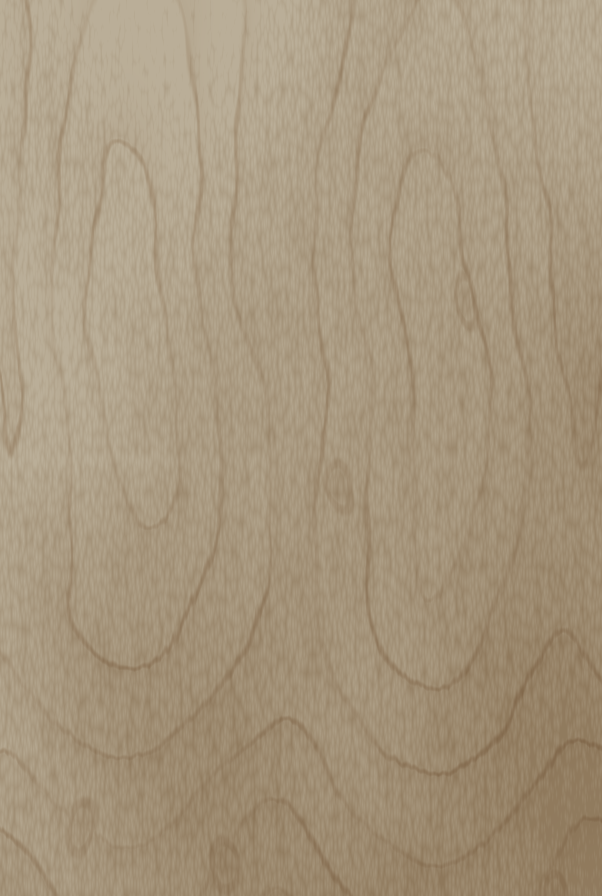
A Shadertoy shader for this texture:

```glsl
vec2 hash2(vec2 p) {
    return fract(sin(vec2(dot(p, vec2(127.1, 311.7)), dot(p, vec2(269.5, 183.3)))) * 43758.5);
}

// Cellular noise: distance to the nearest seed, and a random id of that seed
vec2 cellular(vec2 p) {
    vec2 cell = floor(p), nearest = vec2(9.0, 0.0);
    for (int j = -1; j <= 1; j++)
    for (int i = -1; i <= 1; i++) {
        vec2 id = cell + vec2(i, j);
        vec2 seed = hash2(id);
        float d = length(id + seed - p);
        if (d < nearest.x) nearest = vec2(d, fract(seed.x * 17.0 + seed.y * 31.0));
    }
    return nearest;
}

// Layered sines that bend the growth rings
vec2 bend(vec2 p) {
    vec2 w = vec2(0.0);
    float freq = 9.0, amp = 0.012;
    for (int i = 0; i < 4; i++) {
        w += amp * sin(freq * p.yx * vec2(1.0, 1.7) + 2.3 * float(i) + 1.2 * sin(freq * 0.7 * p));
        freq *= 1.9;
        amp *= 0.46;
    }
    return w;
}

// Smooth union of tall ovals, one in each wide cell
float ringHeight(vec2 p) {
    float foot = smoothstep(0.34, -0.08, p.y);
    p += bend(p) * vec2(1.0, 3.0);
    vec2 size = vec2(0.325, 1.2);
    vec2 cell = floor(p / size);
    float sum = 0.0;
    for (int j = -1; j <= 1; j++)
    for (int i = -1; i <= 1; i++) {
        vec2 id = cell + vec2(i, j);
        vec2 jitter = (hash2(id + 3.0) - 0.5) * vec2(0.04, 0.12);
        vec2 q = p - (id + vec2(0.5, 0.45)) * size - jitter;
        sum += exp(-40.0 * length(q * vec2(1.0, 0.19)));
    }
    float saddle = cos((p.x - 0.32) * 19.3) * cos((p.y - 0.8) * 6.0);
    return -log(sum) / 40.0 + 0.014 * saddle + 0.11 * foot;
}

void mainImage(out vec4 fragColor, in vec2 fragCoord) {
    vec2 p = fragCoord / iResolution.y;

    // Fine fibres and broader streaks, both running upward
    float fibre = 0.45 - cellular(p * vec2(310.0, 60.0)).x;
    float streak = 0.45 - cellular(p * vec2(120.0, 11.0) + 40.0).x;

    // Thin ring lines with slightly ragged edges and a one-sided stain
    float height = ringHeight(p);
    float slope = max(fwidth(height) * iResolution.y, 0.2);
    float phase = (height - 0.042) / 0.046 + 0.07 * streak * smoothstep(0.2, 0.8, slope);
    float offset = (fract(phase + 0.5) - 0.5) * 0.046 / slope;
    float ring = 1.0 - smoothstep(0.0002, 0.0038, abs(offset));
    float stain = exp(-5.0 * fract(phase)) * smoothstep(0.0, 0.03, fract(phase));
    float strength = 0.7 + 0.3 * sin(p.y * 13.0 + p.x * 21.0 + 2.0 * sin(p.x * 17.0));

    // A few small oval knots
    vec2 knot = cellular((p + bend(p * 2.0) * 0.6) * vec2(9.0, 4.0) + 5.0);
    float knotLine = 1.0 - smoothstep(0.01, 0.04, abs(knot.x - 0.11));
    float knotFill = 1.0 - smoothstep(0.04, 0.13, knot.x);
    float knotMask = step(0.88, knot.y);

    // Light falls from the upper left, over faint wide bands
    float tone = 0.58 + 0.85 * (p.y - 0.5) - 0.72 * (p.x - 0.336);
    tone += 0.10 * sin(p.x * 15.0 + 2.0 * sin(p.y * 5.0));
    tone += 0.07 * sin(p.y * 11.0 + 3.0 * sin(p.x * 8.0));
    tone += 0.50 * fibre + 0.24 * streak;
    tone += 0.12 * exp(-pow((p.y - 0.485) * 130.0, 2.0)) * smoothstep(0.45, 0.0, p.x);

    vec3 shadeWood = vec3(0.585, 0.505, 0.395);
    vec3 paleWood = vec3(0.715, 0.665, 0.575);
    vec3 color = mix(shadeWood, paleWood, clamp(tone, -0.15, 1.12));

    float brown = max(ring * strength, 0.28 * stain);
    brown = max(brown, knotMask * max(0.6 * knotLine, 0.35 * knotFill));
    color *= 1.0 - brown * vec3(0.10, 0.145, 0.19);
    fragColor = vec4(color, 1.0);
}
```
